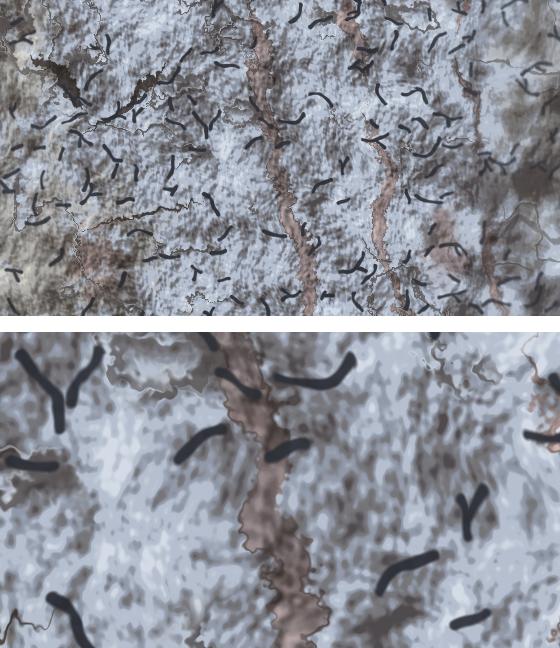
Top: the whole. Bottom: its middle third, enlarged.
Give the GLSL for this texture, as a WebGL 2 fragment shader.

```glsl
#version 300 es
precision highp float;
// Pale flaking bark under short dark script-like strokes of lichen.
// Layered noise gives the gritty relief; fissures, tears and flake cracks cut it,
// and bent capsules on a jittered grid make the strokes. The sides are softer.
uniform vec2 u_resolution;
out vec4 fragColor;

const vec3 INK = vec3(0.18, 0.19, 0.22);
const vec3 SHADOW = vec3(0.31, 0.29, 0.30);
const vec3 STONE = vec3(0.46, 0.46, 0.48);
const vec3 LICHEN = vec3(0.57, 0.60, 0.66);
const vec3 PALE = vec3(0.71, 0.75, 0.81);
const vec3 CHALK = vec3(0.83, 0.86, 0.90);
const vec3 RUST = vec3(0.46, 0.37, 0.35);
const vec3 UMBER = vec3(0.24, 0.21, 0.20);
const vec3 OCHRE = vec3(0.49, 0.45, 0.38);

vec2 hash2(vec2 p) {
  vec3 q = fract(p.xyx * vec3(0.1031, 0.1030, 0.0973));
  q += dot(q, q.yzx + 33.33);
  return fract((q.xx + q.yz) * q.zy);
}

float noise(vec2 p) {
  vec2 i = floor(p), f = fract(p);
  f = f * f * (3.0 - 2.0 * f);
  float low = mix(hash2(i).x, hash2(i + vec2(1, 0)).x, f.x);
  float high = mix(hash2(i + vec2(0, 1)).x, hash2(i + 1.0).x, f.x);
  return mix(low, high, f.y);
}

// Octave sum; soft fades the finer octaves
float fbm(vec2 p, float soft) {
  float sum = 0.0, total = 0.0, amp = 1.0;
  for (int i = 0; i < 5; i++) {
    sum += amp * noise(p);
    total += amp;
    amp *= 0.78 - 0.3 * soft;
    p = mat2(1.6, 1.2, -1.2, 1.6) * p + 17.3;
  }
  return sum / total;
}

mat2 rotation(float a) {
  return mat2(cos(a), sin(a), -sin(a), cos(a));
}

// One inside the width w, zero outside
float cover(float d, float w, float blur) {
  return 1.0 - smoothstep(w - blur, w + blur, d);
}

// Approximate distance to a bent line with rounded ends
float bentLine(vec2 q, float halfLen, float bend, float sway) {
  float x = clamp(q.x, -halfLen, halfLen);
  float curve = bend * x * x + sway * sin(9.0 * x);
  float slope = 2.0 * bend * x + 9.0 * sway * cos(9.0 * x);
  return length(vec2(q.x - x, (q.y - curve) * inversesqrt(1.0 + slope * slope)));
}

// Distance to the nearest scattered stroke; some carry a side branch
float strokeField(vec2 p, float cell, float density) {
  vec2 g = p / cell;
  float best = 1.0;
  for (int k = 0; k < 9; k++) {
    vec2 id = floor(g) + vec2(k % 3 - 1, k / 3 - 1);
    vec2 place = hash2(id + 3.7), shape = hash2(id + 41.3), kind = hash2(id + 87.1);
    if (kind.x > density * (0.5 + noise(id * 0.35 + 5.0))) continue;
    vec2 q = rotation(6.2832 * shape.x) * (g - id - 0.5 - 0.7 * (place - 0.5));
    float bend = 2.0 * kind.y - 1.0;
    best = min(best, bentLine(q, mix(0.16, 0.56, shape.y), bend, 0.09 * (place.x - 0.5)));
    if (place.y > 0.78)
      best = min(best, bentLine(rotation(1.0) * q - vec2(0.2, 0), 0.2, -bend, 0.0));
  }
  return best * cell;
}

// Leaning vertical split, swelling and closing; negative inside
float fissure(vec2 p, float foot, float lean, float width) {
  float wander = 0.07 * (noise(vec2(p.y * 6.0, foot * 31.0)) - 0.5);
  float w = width * (2.6 * noise(vec2(p.y * 7.0, foot * 57.0)) - 0.7);
  return abs(p.x - foot - lean * p.y - wander) - w;
}

// Straight tear from a to b, tapering at both ends
float tear(vec2 p, vec2 a, vec2 b, float width, float blur) {
  vec2 ab = b - a;
  float h = clamp(dot(p - a, ab) / dot(ab, ab), 0.0, 1.0);
  return cover(length(p - a - ab * h), 4.0 * width * h * (1.0 - h), blur);
}

// Thin broken lines along the mid contour of a noise
float seam(vec2 p, float scale) {
  vec2 q = p * scale + scale * 7.0;
  float n = 0.7 * noise(q) + 0.3 * noise(q * 2.7);
  float gate = smoothstep(0.47, 0.63, noise(q * 0.9 + 31.0));
  return gate * (1.0 - smoothstep(0.3, 1.0, abs(n - 0.5) / (0.0045 * scale)));
}

float stain(vec2 p, vec2 centre, vec2 size, float ragged) {
  return 1.0 - smoothstep(0.3, 1.2, length((p - centre) / size) + 2.5 * (ragged - 0.5));
}

vec3 barkRamp(float t) {
  vec3 c = mix(SHADOW, STONE, smoothstep(0.12, 0.38, t));
  c = mix(c, LICHEN, smoothstep(0.38, 0.54, t));
  c = mix(c, PALE, smoothstep(0.54, 0.70, t));
  return mix(c, CHALK, smoothstep(0.80, 1.05, t));
}

void main() {
  vec2 p = gl_FragCoord.xy / u_resolution.y;
  float soft = smoothstep(1.2, 1.7, p.x) + 0.4 * smoothstep(0.4, 0.0, p.x);
  float blur = max(mix(0.0025, 0.006, soft), 0.7 / u_resolution.y);
  // Gritty crust lit from the upper left
  vec2 warp = vec2(noise(p * 9.0), noise(p * 9.0 + 50.0)) - 0.5;
  vec2 w = p + 0.035 * warp, grain = w * vec2(10.0, 7.5);
  float h = fbm(grain, soft), ragged = fbm(p * 13.0 + 30.0, soft);
  float relief = h - fbm(grain + vec2(-0.07, 0.07), soft);
  float tone = 0.585 + 1.25 * (h - 0.5) + 1.5 * relief + 0.5 * (ragged - 0.5);
  tone += 0.14 * (noise(p * 125.0) - 0.5) * (1.0 - 0.7 * soft) - 0.1 * soft;
  vec3 col = barkRamp(tone);
  // Weathered stains toward the sides
  float warm = max(stain(p, vec2(0.08, 0.15), vec2(0.42, 0.4), ragged),
    stain(p, vec2(0.0, 0.8), vec2(0.22, 0.4), ragged));
  warm = max(warm, 0.6 * stain(p, vec2(1.74, 0.72), vec2(0.16, 0.5), ragged));
  col = mix(col, OCHRE * (0.5 + 1.1 * tone), 0.5 * warm);
  float brown = max(stain(p, vec2(0.3, 0.18), vec2(0.1, 0.12), ragged),
    stain(p, vec2(1.42, 0.22), vec2(0.08, 0.14), ragged));
  col = mix(col, RUST * (0.3 + 1.1 * tone), 0.65 * brown);
  col = mix(col, UMBER, 0.85 * stain(p, vec2(0.0, 0.91), vec2(0.08, 0.11), ragged));
  // Crumbling fissures: mottled bed, shadowed walls
  vec2 f = w + 0.1 * vec2(ragged - 0.5, h - 0.5);
  for (float k = 0.0; k < 3.0; k++) {
    float d = fissure(f, 0.995 + 0.29 * k, 0.06 * k - 0.25, 0.021 - 0.003 * k);
    float bed = cover(d, 0.0, 2.0 * blur);
    float wall = bed * smoothstep(-0.009, -0.002, d) * noise(p * 17.0);
    col = mix(col, RUST * (0.25 + 1.25 * tone), bed * (0.55 + 0.3 * noise(p * 22.0)));
    col = mix(col, UMBER, wall);
  }
  // Flake cracks at two scales, each with a lit rim
  vec2 rim = f + vec2(0.005, -0.005);
  col = mix(col, CHALK, 0.45 * max(seam(rim, 3.5), seam(rim, 8.0)) * (1.0 - 0.7 * soft));
  col = mix(col, UMBER, 0.7 * max(seam(f, 3.5), seam(f, 8.0)) * (1.0 - 0.4 * soft));
  // Open tears
  float gash = max(tear(f, vec2(0.27, 0.56), vec2(0.55, 0.82), 0.013, blur),
    tear(f, vec2(0.11, 0.87), vec2(0.25, 0.66), 0.018, blur));
  gash = max(gash, tear(f, vec2(0.25, 0.28), vec2(0.64, 0.37), 0.006, blur));
  col = mix(col, UMBER * (0.6 + 0.6 * tone), 0.9 * gash);
  // Dark strokes lying on the crust
  float d = strokeField(p + 0.018 * warp, 0.082, 0.6);
  float ink = cover(d, 0.0034 + 0.004 * noise(p * 70.0), blur);
  col = mix(col, INK + 0.08 * (ragged - 0.5), ink * mix(0.95, 0.75, soft));
  fragColor = vec4(clamp(col, 0.0, 1.0), 1.0);
}
```
